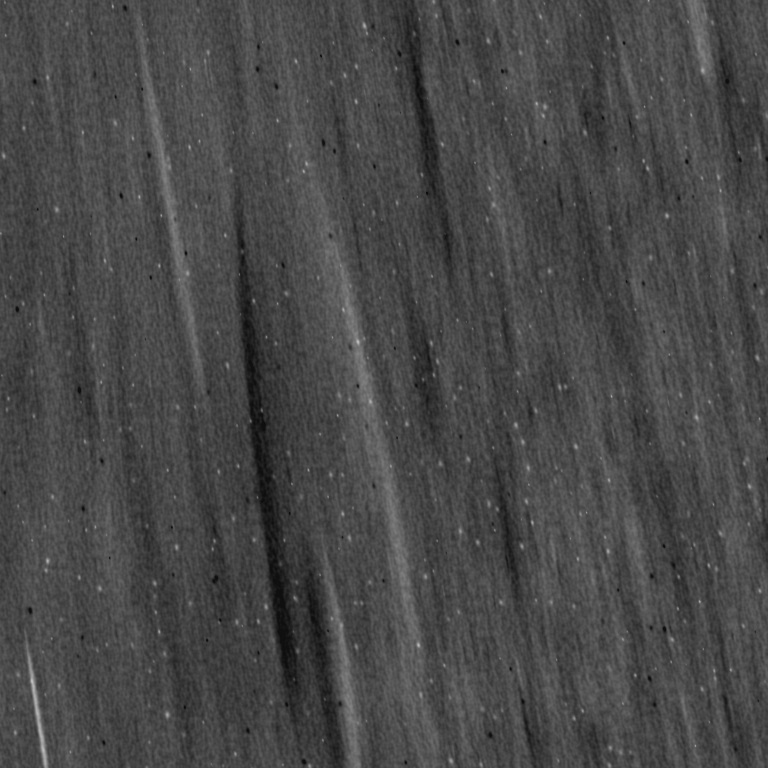
Write a WebGL 2 fragment shader that draws this texture.

```glsl
#version 300 es
precision highp float;
// Grey wind-scoured terrain: slanted streaks, long ridges and hollows, and specks.
// Stretched gradient noise in sheared coordinates gives the streaks; tapered
// strokes add the main landforms, and jittered cells scatter nicks and grains.

uniform vec2 u_resolution;
out vec4 fragColor;

const float TAU = 6.2831853;
const float BASE_GREY = 0.28;

vec2 hash2(vec2 cell) {
    vec3 q = fract(cell.xyx * vec3(0.1031, 0.1030, 0.0973));
    q += dot(q, q.yzx + 33.33);
    return fract((q.xx + q.yz) * q.zy);
}

float cornerSlope(vec2 cell, vec2 offset) {
    float angle = TAU * hash2(cell).x;
    return dot(vec2(cos(angle), sin(angle)), offset);
}

float gradientNoise(vec2 p) {
    vec2 i = floor(p), f = p - i;
    vec2 u = f * f * f * (f * (f * 6.0 - 15.0) + 10.0);
    vec2 e = vec2(1.0, 0.0);
    float low = mix(cornerSlope(i, f), cornerSlope(i + e, f - e), u.x);
    float high = mix(cornerSlope(i + e.yx, f - e.yx), cornerSlope(i + e.xx, f - e.xx), u.x);
    return mix(low, high, u.y);
}

// Tapered, bowed stroke with separate left and right softness.
float stroke(vec2 p, vec2 top, vec2 bottom, float bow, vec2 softness) {
    float t = (top.y - p.y) / (top.y - bottom.y);
    float taper = smoothstep(0.0, 0.4, t) * (1.0 - smoothstep(0.75, 1.0, t));
    float across = p.x - mix(top.x, bottom.x, t) - bow * 4.0 * t * (1.0 - t);
    float width = (across < 0.0 ? softness.x : softness.y) * mix(0.3, 1.0, taper);
    float d = across / width;
    return taper * exp(-d * d);
}

// Signed soft flecks, one per occupied cell; brightShare sets how many are light.
float scatter(vec2 p, vec2 cellSize, vec2 fleckSize, float density, float brightShare, float seed) {
    vec2 q = p / cellSize;
    vec2 home = floor(q);
    float sum = 0.0;
    for (int y = -1; y <= 1; y++) {
        for (int x = -1; x <= 1; x++) {
            vec2 id = home + vec2(x, y);
            vec2 jitter = hash2(id + seed);
            vec2 trait = hash2(id + seed + 57.0);
            vec2 d = (q - id - jitter) * cellSize / (fleckSize * (0.5 + trait.x));
            float polarity = fract(trait.x * 37.0) < brightShare ? 1.0 : -1.0;
            float strength = 0.4 + 0.6 * fract(trait.y * 23.0);
            sum += step(trait.y, density) * polarity * strength * exp(-dot(d, d));
        }
    }
    return sum;
}

// Coordinates whose vertical axis follows the slanted grain.
vec2 alongGrain(vec2 p) {
    float slant = mix(0.11, 0.18, smoothstep(0.0, 0.6, p.x));
    float sway = 0.012 * gradientNoise(p * vec2(3.0, 2.0) + 4.0);
    return vec2(p.x + slant * p.y + sway, p.y);
}

float streaks(vec2 g, float roughness) {
    float broad = gradientNoise(g * vec2(17.0, 1.8) + 11.0);
    float medium = gradientNoise(g * vec2(46.0, 5.0) + 23.0);
    float fine = gradientNoise(g * vec2(125.0, 15.0) + 37.0);
    return 0.075 * broad + roughness * (0.085 * medium + 0.075 * fine);
}

float landforms(vec2 p) {
    float h = 0.0;
    // Central hollow, its shadowed rim and the lit ridge beside it
    vec2 rimTop = vec2(0.30, 0.90), rimEnd = vec2(0.405, -0.06);
    h -= 0.14 * stroke(p, rimTop, rimEnd, -0.018, vec2(0.006, 0.016));
    h -= 0.05 * stroke(p, rimTop, rimEnd, -0.018, vec2(0.008, 0.085));
    vec2 ridgeTop = vec2(0.355, 0.95), ridgeEnd = vec2(0.58, -0.15);
    h += 0.09 * stroke(p, ridgeTop, ridgeEnd, 0.032, vec2(0.055, 0.009));
    h += 0.06 * stroke(p, ridgeTop, ridgeEnd, 0.031, vec2(0.012, 0.008));
    // Small lens nested in the hollow
    h -= 0.15 * stroke(p, vec2(0.393, 0.36), vec2(0.445, -0.08), 0.0, vec2(0.012, 0.018));
    h += 0.17 * stroke(p, vec2(0.405, 0.36), vec2(0.473, -0.10), 0.012, vec2(0.014, 0.005));
    // Outlying bright crests and dark grooves
    h += 0.15 * stroke(p, vec2(0.15, 1.14), vec2(0.28, 0.40), 0.0, vec2(0.009, 0.007));
    h += 0.40 * stroke(p, vec2(0.029, 0.20), vec2(0.066, -0.04), 0.0, vec2(0.003, 0.004));
    h += 0.19 * stroke(p, vec2(0.88, 1.12), vec2(0.93, 0.86), 0.0, vec2(0.012, 0.009));
    h -= 0.11 * stroke(p, vec2(0.515, 1.14), vec2(0.57, 0.67), 0.0, vec2(0.010, 0.014));
    h -= 0.08 * stroke(p, vec2(0.52, 0.68), vec2(0.57, 0.38), 0.0, vec2(0.009, 0.013));
    return h;
}

void main() {
    vec2 p = gl_FragCoord.xy / u_resolution;
    vec2 g = alongGrain(p);
    float roughness = mix(0.65, 1.1, smoothstep(0.40, 0.65, p.x));

    float grey = BASE_GREY + streaks(g, roughness) + landforms(p);

    // Scattered grooves, short nicks and fine grain
    grey += 0.09 * roughness * scatter(g, vec2(0.07, 0.24), vec2(0.007, 0.08), 0.55, 0.45, 3.0);
    grey += 0.11 * roughness * scatter(g, vec2(0.025, 0.07), vec2(0.0025, 0.018), 0.40, 0.45, 71.0);
    grey += 0.09 * gradientNoise(g * vec2(230.0, 105.0) + 53.0);
    grey += 0.05 * gradientNoise(p * 240.0 + 91.0);

    // Pale pebbles and a few dark pits
    grey += 0.33 * scatter(g, vec2(0.02, 0.024), vec2(0.0018, 0.0028), 0.27, 0.78, 131.0);

    fragColor = vec4(vec3(clamp(grey, 0.06, 0.85)), 1.0);
}
```
